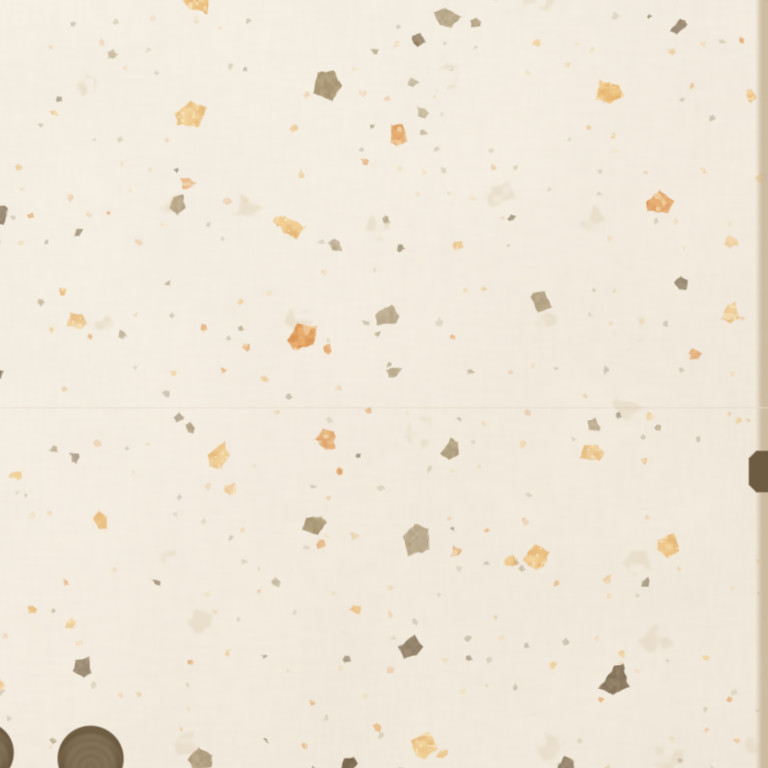
Reproduce this texture procedurally as a WebGL 1 fragment shader.

```glsl
precision highp float;
// Cream terrazzo slab with sparse amber and brown stone chips, a faint seam and a tan edge.
uniform vec2 u_resolution;

float hash(vec2 p) {
  vec3 q = fract(p.xyx * vec3(0.1031, 0.1030, 0.0973));
  q += dot(q, q.yzx + 33.33);
  return fract((q.x + q.y) * q.z);
}

float noise(vec2 p) {
  vec2 i = floor(p), f = fract(p);
  f = f * f * (3.0 - 2.0 * f);
  return mix(mix(hash(i), hash(i + vec2(1.0, 0.0)), f.x),
             mix(hash(i + vec2(0.0, 1.0)), hash(i + vec2(1.0, 1.0)), f.x), f.y);
}

float cover(float dist, float blur) {
  return smoothstep(blur, -blur, dist);
}

// Signed distance to an irregular five-sided stone shard
float shard(vec2 p, float radius, vec2 id) {
  float turn = hash(id + 3.7) * 6.2832;
  float slim = mix(0.65, 1.0, hash(id + 8.1));
  float dist = -1.0;
  for (int i = 0; i < 5; i++) {
    float k = float(i);
    float angle = turn + 1.2566 * k + 0.8 * (hash(id + 11.3 + k * 5.0) - 0.5);
    float reach = radius * mix(0.65, 1.15, hash(id + 41.9 + k * 7.0));
    reach *= mix(slim, 1.0, abs(cos(angle - turn)));
    dist = max(dist, dot(p, vec2(cos(angle), sin(angle))) - reach);
  }
  return dist;
}

// Stone colour: brown, grey-tan, orange or mottled yellow
vec3 mineral(float pick, vec2 uv) {
  float spots = noise(uv * 125.0);
  float grain = noise(uv * 210.0 + 40.0);
  vec3 brown = mix(vec3(0.44, 0.37, 0.27), vec3(0.54, 0.46, 0.35), grain);
  vec3 tan_ = mix(vec3(0.64, 0.57, 0.44), vec3(0.72, 0.65, 0.52), grain);
  vec3 orange = mix(vec3(0.85, 0.57, 0.31), vec3(0.91, 0.69, 0.44), grain);
  vec3 yellow = mix(vec3(0.96, 0.83, 0.59), vec3(0.89, 0.68, 0.40), spots);
  orange = mix(orange, vec3(0.96, 0.84, 0.65), 0.7 * smoothstep(0.62, 0.85, spots));
  yellow = mix(yellow, vec3(0.97, 0.90, 0.74), 0.6 * smoothstep(0.6, 0.85, grain));
  if (pick < 0.23) return brown;
  if (pick < 0.46) return tan_;
  return pick < 0.72 ? orange : yellow;
}

// At most one shard per cell; each row is shifted to hide the grid
vec3 scatter(vec3 ground, vec2 uv, float cells, float radius, float density, float strength, float seed) {
  vec2 p = uv * cells + seed * 0.37;
  p.x += hash(vec2(floor(p.y), seed)) * 7.0;
  vec2 id = floor(p) + seed * 13.0;
  vec2 center = 0.5 + 0.5 * (vec2(hash(id + 1.3), hash(id + 5.9)) - 0.5);
  float size = radius * mix(0.65, 1.3, hash(id + 21.0));
  float dist = shard((fract(p) - center) / cells, size, id);
  dist += 0.0025 * (noise(uv * 160.0) - 0.5);
  float present = step(hash(id + 31.0), density);
  float opacity = strength * mix(0.7, 1.0, hash(id + 61.0));
  return mix(ground, mineral(hash(id + 51.0), uv), cover(dist, 0.0018) * present * opacity);
}

// Ghostly beige shards, eaten away by noise
vec3 ghosts(vec3 ground, vec2 uv) {
  vec2 p = uv * 7.0 + 0.4;
  p.x += hash(vec2(floor(p.y), 77.0)) * 5.0;
  vec2 id = floor(p) + 140.0;
  vec2 center = 0.5 + 0.45 * (vec2(hash(id), hash(id + 9.0)) - 0.5);
  float dist = shard((fract(p) - center) / 7.0, 0.018, id);
  float patchy = smoothstep(0.25, 0.7, noise(uv * 85.0));
  float amount = cover(dist, 0.004) * patchy * step(hash(id + 17.0), 0.5);
  return mix(ground, vec3(0.90, 0.85, 0.76), 0.65 * amount);
}

// Round brown disc with faint inner rings
vec3 disc(vec3 ground, vec2 p, float radius) {
  float d = length(p);
  vec3 brown = mix(vec3(0.50, 0.43, 0.33), vec3(0.43, 0.36, 0.26), smoothstep(0.6, 0.95, d / radius));
  brown += 0.012 * cos(length(p + vec2(0.0, 0.012)) * 600.0);
  return mix(ground, brown, cover(d - radius, 0.0018));
}

void main() {
  vec2 uv = gl_FragCoord.xy / u_resolution;

  // Cream ground with soft shading and fine weave
  vec3 color = mix(vec3(0.940, 0.908, 0.855), vec3(0.960, 0.934, 0.888), smoothstep(0.0, 1.0, 0.55 * uv.y + 0.45 * (1.0 - uv.x)));
  color += 0.010 * (noise(uv * 9.0) - 0.5);
  color += 0.008 * (noise(uv * vec2(190.0, 45.0)) + noise(uv * vec2(45.0, 190.0)) - 1.0);

  // Chips from faint to bold
  color = ghosts(color, uv);
  color = scatter(color, uv, 31.0, 0.0034, 0.24, 0.32, 1.0);
  color = scatter(color, uv, 19.0, 0.0042, 0.24, 0.70, 2.0);
  color = scatter(color, uv, 12.0, 0.0068, 0.23, 0.85, 3.0);
  color = scatter(color, uv, 7.0, 0.0165, 0.46, 1.0, 4.0);

  // Seam and right-hand edge
  float seam = cover(abs(uv.y - 0.469) - 0.0008, 0.0018);
  color -= seam * vec3(0.030, 0.038, 0.045);
  float edge = smoothstep(0.982, 0.994, uv.x);
  color = mix(color, vec3(0.79, 0.72, 0.61), 0.9 * edge * (1.0 - 0.6 * seam));

  // Dark block on the edge and discs in the lower left corner
  vec2 block = abs(uv - vec2(1.005, 0.386));
  float blockDist = max(max(block.x - 0.030, block.y - 0.027), 0.7 * (block.x + block.y) - 0.033);
  color = mix(color, vec3(0.43, 0.36, 0.26), cover(blockDist, 0.0018));
  color = disc(color, uv - vec2(0.118, 0.012), 0.043);
  color = disc(color, uv - vec2(-0.022, 0.020), 0.040);

  gl_FragColor = vec4(color, 1.0);
}
```
